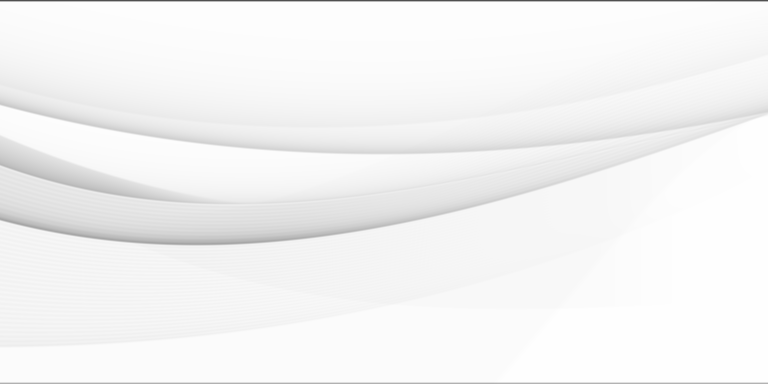
Reproduce this background procedurally as a Shadertoy shader.

```glsl
// Pale silk ribbons sweeping over white: each ribbon is a cubic curve with a
// crisp lower edge whose shade decays upward. A fan of blended curves and
// sine hatching add the fine threads.
#define PAPER 0.995
#define FAN_LINES 30
#define FAN_INK 0.022
#define HATCH_ROWS 27.0
#define HATCH_INK 0.016
#define RIM_SIZE 0.0035

// Cubic through four heights at x = 0, 1/3, 2/3 and 1
float curve(float x, vec4 h) {
    float s = 3.0 * x;
    float a = 1.0 - s, b = 2.0 - s, c = 3.0 - s;
    return dot(h, vec4(a * b * c / 6.0, s * b * c / 2.0,
                       -s * a * c / 2.0, s * a * b / 6.0));
}

// Smooth coverage of the side where d is positive
float side(float d, float soft) {
    return smoothstep(-soft, soft, d);
}

// Shade that starts at an edge and decays above it
float veil(float d, float depth, float soft) {
    return side(d, soft) * exp(-max(d, 0.0) / depth);
}

void mainImage(out vec4 fragColor, in vec2 fragCoord) {
    vec2 p = fragCoord / iResolution.xy;
    float x = p.x, y = p.y;
    float aa = 1.0 / iResolution.y;
    float soft = aa + 0.001;

    // Ribbon edges, as heights at four stations
    vec4 mainEdge = vec4(0.427, 0.367, 0.487, 0.703);
    vec4 fanEdge = vec4(0.57, 0.47, 0.74, 0.96);
    float mainY = curve(x, mainEdge);
    float middleY = curve(x, vec4(0.570, 0.469, 0.557, 0.698));
    float foldY = curve(x, vec4(0.648, 0.466, 0.487, 0.703));
    float upperY = curve(x, vec4(0.727, 0.612, 0.612, 0.708));
    float crestY = curve(x, vec4(0.779, 0.672, 0.706, 0.857));
    float lowY = curve(x, vec4(0.096, 0.143, 0.289, 0.557));
    float crossY = curve(x, vec4(0.557, 0.263, 0.195, 0.219));
    float tailX = 0.645 + 0.42 * y + 0.4 * pow(y, 6.0);

    float aboveMain = side(y - mainY, soft);
    float belowMain = 1.0 - aboveMain;
    float leftward = 1.0 - x;
    float light = PAPER;

    // Translucent sheets under the main ribbon
    float tail = side(tailX - x, 0.006);
    float low = side(y - lowY, 0.004);
    float cross = side(y - crossY, 0.003);
    float sheets = 0.010 * tail + 0.022 * low * leftward
                 + 0.012 * cross * (1.0 - smoothstep(0.75, 0.9, x))
                 + 0.025 * veil(y - lowY, 0.025, 0.005) * leftward;
    float row = (y - lowY) / max(mainY - lowY, 0.05) * HATCH_ROWS;
    float hatch = 0.5 + 0.5 * sin(6.2832 * row);
    sheets += HATCH_INK * hatch * low * (1.0 - smoothstep(0.2, 0.75, x));
    light *= 1.0 - belowMain * sheets;

    // Upper ribbon with its crest and long haze
    float d = y - upperY;
    light *= 1.0 - mix(0.15, 0.055, x) * veil(d, 0.018, soft)
                 - mix(0.085, 0.045, x) * veil(d, 0.10, soft);
    light *= 1.0 - 0.03 * veil(y - crestY, 0.07, 0.004);

    // Middle ribbon and the dark fold that tapers out of the left edge
    d = y - middleY;
    light *= 1.0 - mix(0.07, 0.03, x) * veil(d, 0.055, 0.003)
                 - 0.05 * leftward * veil(d, 0.012, 0.003);
    float fold = side(d, 0.004) * side(foldY - y, 0.004);
    float foldDepth = clamp(d / max(foldY - middleY, 0.01), 0.0, 1.0);
    light *= 1.0 - fold * mix(0.18, 0.08, foldDepth)
                 * (1.0 - smoothstep(0.12, 0.36, x));

    // Main ribbon: broad body, shadowed hem and a thin dark lip
    d = y - mainY;
    float body = aboveMain * side(middleY - y, 0.008);
    float hem = mix(1.0, 0.22, smoothstep(0.2, 0.9, x));
    light *= 1.0 - 0.075 * body * mix(1.0, 0.55, x)
                 - hem * (0.24 * veil(d, 0.014, soft)
                        + 0.08 * veil(d, 0.06, soft));
    float bodyRow = d / max(middleY - mainY, 0.02) * 11.0;
    light *= 1.0 - 0.02 * body * (0.5 + 0.5 * sin(6.2832 * bodyRow))
                 * (1.0 - smoothstep(0.3, 0.6, x));

    // Fan of threads opening toward the upper right
    float threads = 0.0;
    for (int i = 0; i < FAN_LINES; i++) {
        float t = (float(i) + 0.5) / float(FAN_LINES);
        float threadY = curve(x, mix(mainEdge, fanEdge, t));
        threads += (1.0 - smoothstep(0.0, 0.002 + 1.5 * aa, abs(y - threadY)))
                 * (1.0 - 0.75 * t);
    }
    light *= 1.0 - FAN_INK * min(threads, 2.0) * smoothstep(0.1, 0.4, x)
                 * (1.0 - 0.6 * smoothstep(0.7, 1.0, x));

    // Thin rims along the top and bottom
    float topRim = 1.0 - smoothstep(RIM_SIZE - aa, RIM_SIZE + aa, 1.0 - y);
    float bottomRim = 1.0 - smoothstep(RIM_SIZE - aa, RIM_SIZE + aa, y);
    light *= (1.0 - 0.70 * topRim) * (1.0 - 0.30 * bottomRim);

    fragColor = vec4(vec3(clamp(light, 0.0, 1.0)), 1.0);
}
```
